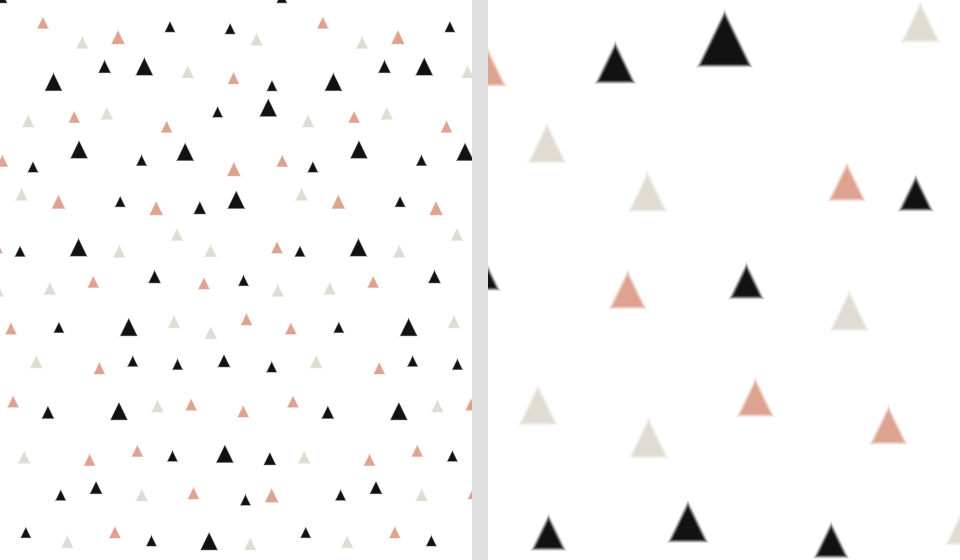
Left: the whole. Right: its middle third, enlarged.
Reproduce this pattern procedurally as a Shadertoy shader.

```glsl
const vec3 PAPER = vec3(1.0);
const vec3 INK   = vec3(0.07);
const vec3 CORAL = vec3(0.865, 0.635, 0.565);
const vec3 STONE = vec3(0.88, 0.862, 0.83);

const vec2 CELL = vec2(0.0833, 0.0753);  // in canvas heights
const float COLUMNS = 6.0;               // columns before the tile repeats
const float ROW_SHIFT = 0.4;             // sideways slide of each row, in cells
const vec2 JITTER = vec2(0.28, 0.26);    // keeps every triangle inside its cell

vec3 hash32(vec2 p) {
    vec3 q = fract(p.xyx * vec3(0.1031, 0.1030, 0.0973));
    q += dot(q, q.yxz + 33.33);
    return fract((q.xxy + q.yzz) * q.zyx);
}

// Signed distance to an upright triangle centred on the origin
float triangle(vec2 p, vec2 size) {
    vec2 sideNormal = normalize(vec2(size.y, 0.5 * size.x));
    float side = dot(vec2(abs(p.x), p.y - 0.5 * size.y), sideNormal);
    return max(side, -p.y - 0.5 * size.y);
}

// Colour in rgb and height in a, chosen by a rank from 0 to 1
vec4 pickKind(float rank, float variation) {
    float growth = variation > 0.8 ? 1.18 : 1.0;
    if (rank < 0.10) return vec4(INK, 0.0312);
    if (rank < 0.45) return vec4(INK, 0.0188 * growth);
    if (rank < 0.755) return vec4(CORAL, 0.0208 * growth);
    return vec4(STONE, 0.0221);
}

vec3 scatter(vec2 p, float softness) {
    // Sheared grid, wrapped sideways
    vec2 grid = p / CELL;
    grid.x += ROW_SHIFT * floor(grid.y);
    vec2 id = floor(grid);
    id.x = mod(id.x, COLUMNS);

    // Evenly spread rank keeps like kinds apart
    vec3 random = hash32(id + 17.0);
    float rank = fract(dot(id, vec2(0.7549, 0.5698)) + 0.16 * random.z);
    vec4 kind = pickKind(rank, fract(random.z * 7.0));

    vec2 offset = JITTER * (2.0 * random.xy - 1.0);
    vec2 local = (fract(grid) - 0.5 - offset) * CELL;
    float d = triangle(local, kind.a * vec2(0.97, 1.0));
    return mix(PAPER, kind.rgb, 1.0 - smoothstep(-softness, softness, d));
}

void mainImage(out vec4 fragColor, in vec2 fragCoord) {
    vec2 p = fragCoord / iResolution.y;
    float softness = max(0.0016, 0.75 / iResolution.y);
    fragColor = vec4(scatter(p, softness), 1.0);
}
```
